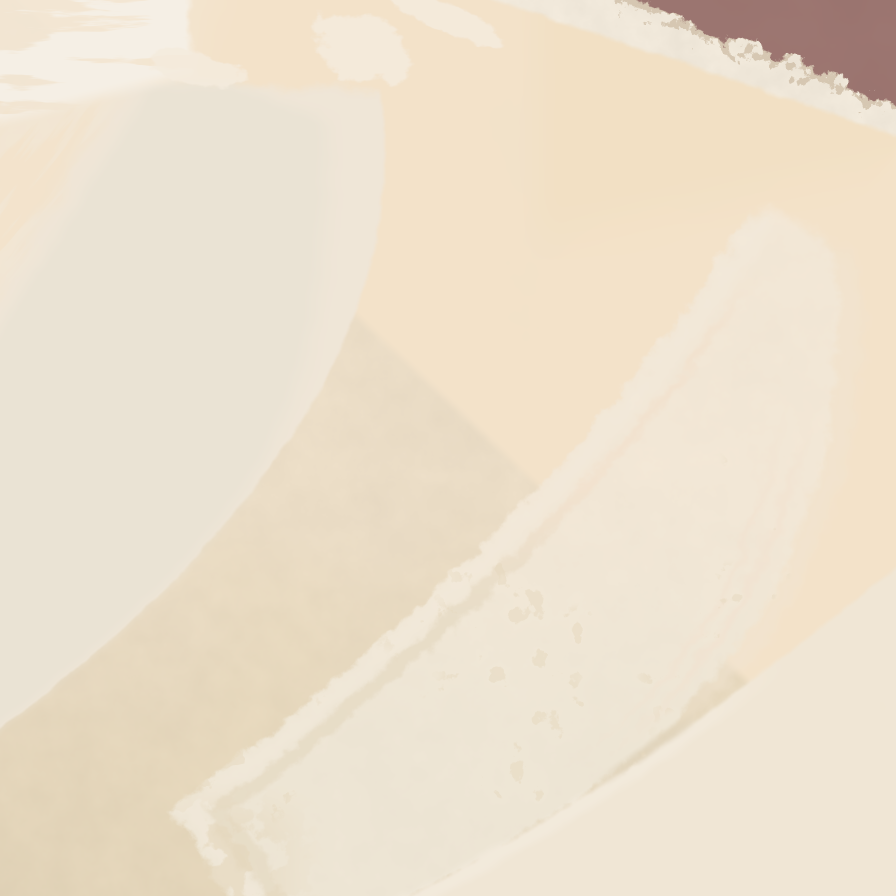
Write a Shadertoy shader that draws this background.

```glsl
float hash(vec2 p) {
    return fract(sin(dot(p, vec2(127.1, 311.7))) * 43758.5453);
}

float noise(vec2 p) {
    vec2 i = floor(p), f = fract(p);
    f = f * f * (3.0 - 2.0 * f);
    return mix(mix(hash(i), hash(i + vec2(1, 0)), f.x),
               mix(hash(i + vec2(0, 1)), hash(i + vec2(1, 1)), f.x), f.y);
}

// Layered noise centred on zero
float fbm(vec2 p) {
    float sum = 0.0, amp = 0.5;
    for (int i = 0; i < 5; i++) {
        sum += amp * (noise(p) - 0.5);
        p = mat2(1.6, 1.2, -1.2, 1.6) * p + 3.7;
        amp *= 0.5;
    }
    return sum;
}

// Coverage of the positive side of a signed value
float cover(float d, float soft) {
    return smoothstep(-soft, soft, d);
}

// Soft stripe around zero
float stripe(float d, float halfWidth, float soft) {
    return cover(halfWidth - abs(d), soft);
}

float ellipse(vec2 p, vec2 centre, vec2 radius, float angle) {
    p -= centre;
    float c = cos(angle), s = sin(angle);
    return 1.0 - length(vec2(c * p.x + s * p.y, c * p.y - s * p.x) / radius);
}

void mainImage(out vec4 fragColor, in vec2 fragCoord) {
    vec2 p = fragCoord / iResolution.xy;
    float drop = 1.0 - p.y;               // distance below the top edge
    float px = 1.0 / iResolution.y;
    float cloud = fbm(p * 7.0), grain = fbm(p * 45.0), fine = fbm(p * 110.0);

    vec3 peach = vec3(0.953, 0.886, 0.788);
    vec3 cream = vec3(0.945, 0.902, 0.840);
    vec3 stone = vec3(0.918, 0.890, 0.832);
    vec3 olive = vec3(0.894, 0.837, 0.730);
    vec3 chalk = vec3(0.962, 0.938, 0.898);

    // Peach ground with a golden wedge at the upper right
    vec3 col = peach + vec3(0.008, 0.004, -0.006) * cloud;
    float wedge = cover(0.40 - drop - 0.22 * p.x, 0.05) * cover(p.x - 0.60, 0.03);
    wedge *= cover(1.05 - p.x - 0.7 * (drop - 0.10), 0.01);
    col = mix(col, vec3(0.945, 0.872, 0.752), 0.55 * wedge);

    // Olive shadow between the two petals
    float shadow = cover(drop - 0.358 - 0.936 * (p.x - 0.404), 0.009);
    vec3 shade = mix(vec3(0.920, 0.865, 0.776), olive, smoothstep(0.5, 0.9, drop + 0.3 * cloud));
    shade += 0.035 * cloud + 0.025 * grain;
    col = mix(col, shade, shadow);

    // Pale wash and slanted strokes at the far left
    float wash = cover(0.21 - p.x - 0.35 * drop + 0.1 * cloud, 0.08);
    col = mix(col, vec3(0.955, 0.908, 0.838), 0.8 * wash);
    float slant = fbm(vec2((p.x + 0.8 * drop) * 60.0, (p.x - drop) * 6.0));
    col = mix(col, peach, wash * cover(slant - 0.03, 0.08) * cover(drop - 0.12, 0.03) * 0.7);

    // Left petal: pale rim around a stone heart
    float leftArc = 0.43 - 1.04 * (drop - 0.17) * (drop - 0.17);
    float leftEdge = leftArc - p.x + 0.008 * grain;
    float leftTop = drop - 0.098 + 0.025 * cloud + 0.02 * grain;
    float leftSide = p.x - 0.165 + 0.62 * (drop - 0.10);
    float petal = cover(leftEdge, 0.003) * cover(leftTop, 0.007);
    petal *= cover(leftSide + 0.03 + 0.025 * grain, 0.025);
    col = mix(col, vec3(0.937, 0.900, 0.842), petal);
    float rim = mix(0.065, 0.004, smoothstep(0.18, 0.62, drop));
    float heart = cover(leftEdge - rim, 0.018) * cover(leftSide + 0.01 * grain, 0.014);
    heart *= cover(drop - 0.095 - 0.35 * max(p.x - 0.26, 0.0) + 0.01 * grain, 0.012);
    col = mix(col, stone, heart);

    // Dry brush marks along the upper left
    float bristle = fbm(vec2(p.x * 9.0, drop * 75.0));
    float dry = cover(0.213 - p.x + 0.02 * grain, 0.006) * cover(0.135 - drop - 0.25 * p.x, 0.012);
    col = mix(col, chalk, dry * cover(bristle + 0.07 + 0.15 * cloud, 0.05));
    vec2 top = vec2(p.x, drop);
    float dabs = ellipse(top, vec2(0.405, 0.053), vec2(0.056, 0.036), 0.45);
    dabs = max(dabs, ellipse(top, vec2(0.495, 0.018), vec2(0.068, 0.017), 0.45));
    dabs = max(dabs, ellipse(top, vec2(0.215, 0.075), vec2(0.055, 0.017), 0.2));
    col = mix(col, vec3(0.957, 0.922, 0.867), 0.85 * cover(dabs + 0.9 * grain + 0.5 * bristle, 0.10));

    // Right petal, bounded by two arcs
    float t = drop - 0.241, u = drop - 0.36;
    float arcIn = max(0.833 - 0.6 * t - 0.55 * t * t, 0.20 + 0.7 * (drop - 0.92));
    float arcOut = 0.935 - 0.7 * u * u - 1.14 * u * u * u * u;
    float inner = p.x - arcIn + 0.025 * grain + 0.015 * fine;
    float outer = arcOut - p.x + 0.025 * grain + 0.012 * fine;
    float tip = drop - 0.238 - 0.5 * max(p.x - 0.86, 0.0) + 0.03 * grain;
    float blade = cover(inner, 0.005) * cover(outer, 0.007) * cover(tip, 0.012);
    col = mix(col, vec3(0.945, 0.895, 0.825), 0.5 * stripe(outer + 0.012, 0.014, 0.012)
        * cover(tip, 0.02) * cover(0.8 - drop, 0.05));
    vec3 bladeCol = mix(vec3(0.949, 0.905, 0.838), vec3(0.930, 0.898, 0.832), smoothstep(0.5, 0.85, drop));
    bladeCol += 0.012 * cloud + 0.012 * grain;
    col = mix(col, bladeCol, blade);

    // Strokes following the petal's sides
    float low = smoothstep(0.52, 0.70, drop);
    float vein = stripe(inner - 0.052, mix(0.007, 0.013, low), 0.006) * cover(drop - 0.34, 0.06);
    vein *= cover(cloud + 0.25 + 0.3 * grain, 0.12);
    col = mix(col, mix(vec3(0.951, 0.883, 0.805), vec3(0.902, 0.857, 0.768), low), 0.8 * vein * blade);
    col = mix(col, vec3(0.952, 0.918, 0.862), 0.5 * blade * stripe(inner - 0.02, 0.014, 0.012));
    float ribs = stripe(outer - 0.028, 0.006, 0.006) + stripe(outer - 0.055, 0.004, 0.006);
    col = mix(col, vec3(0.950, 0.880, 0.808), 0.5 * blade * ribs * stripe(drop - 0.65, 0.15, 0.08));
    float flecks = cover(grain - 0.20, 0.03) * cover(cloud - 0.08, 0.06);
    col = mix(col, olive, 0.45 * blade * flecks);
    float frayed = cover(0.07 - abs(p.x - 0.25), 0.06) * cover(drop - 0.90, 0.04);
    col = mix(col, olive, 0.6 * frayed * cover(grain + 0.5 * cloud, 0.06));

    // Lower right panel with a chalky seam
    float seam = drop - 1.0 + 0.676 * (p.x - 0.456) - 0.3 * (1.0 - p.x) * (p.x - 0.456);
    seam += 0.008 * grain;
    col = mix(col, vec3(0.941, 0.902, 0.835) + 0.006 * cloud, cover(seam, 0.004));
    col = mix(col, chalk, 0.4 * stripe(seam - 0.008, 0.010, 0.008) * cover(0.82 - p.x, 0.08));
    float chips = stripe(seam + 0.004, 0.007, 0.006) * stripe(p.x - 0.725, 0.045, 0.025);
    col = mix(col, vec3(0.875, 0.825, 0.730), 0.75 * chips * cover(grain + 0.08, 0.08));

    // Chalk band and ragged dark corner
    float band = 0.34 * (p.x - 0.555) - drop + 0.008 * grain;
    col = mix(col, vec3(0.937, 0.905, 0.850) + 0.05 * grain, cover(band, 0.004));
    float corner = 0.40 * (p.x - 0.708) - drop + 0.035 * grain + 0.025 * fine;
    col = mix(col, vec3(0.815, 0.750, 0.660), 0.8 * cover(corner + 0.006 + 0.04 * fine, 0.002 + px));
    col = mix(col, vec3(0.605, 0.455, 0.435) + 0.03 * cloud, cover(corner - 0.002, 0.001 + px));

    fragColor = vec4(clamp(col, 0.0, 1.0), 1.0);
}
```
